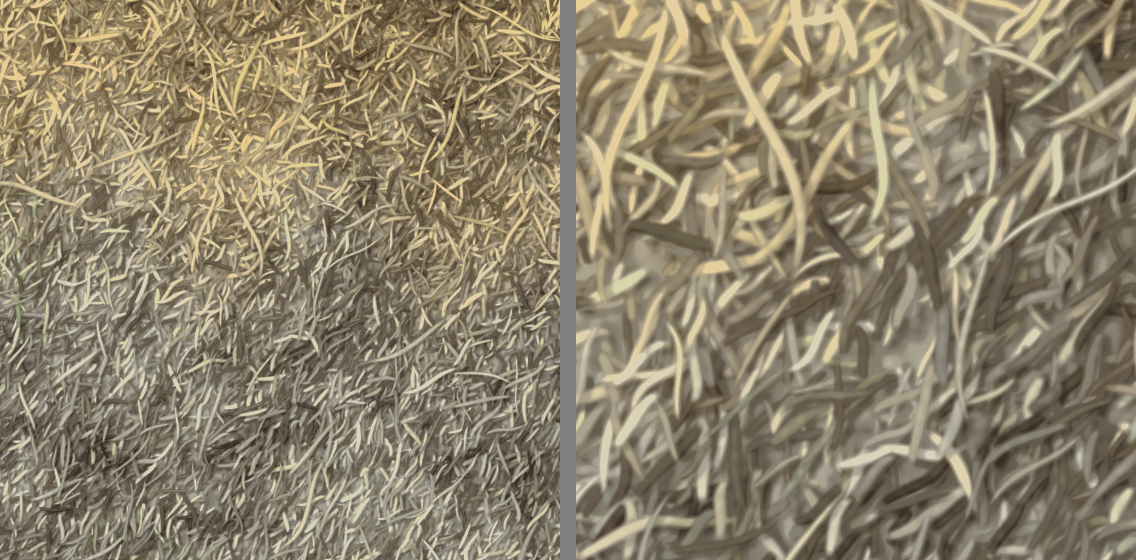
Left: the whole. Right: its middle third, enlarged.
Reproduce this texture procedurally as a WebGL 1 fragment shader.

```glsl
precision highp float;
uniform vec2 u_resolution;

#define FINE_LAYERS 8
#define FINE_CELL 0.028
#define FINE_WIDTH 0.0034
#define STRAW_CELL 0.115
#define STRAW_WIDTH 0.0038
#define SOFTNESS 0.0019
#define LEAN 1.02
#define SHADOW 0.30
#define PATCHINESS 0.46
#define BRIGHTNESS 0.13

const vec3 GAP   = vec3(0.22, 0.18, 0.15);
const vec3 SOIL  = vec3(0.40, 0.36, 0.30);
const vec3 GREY  = vec3(0.53, 0.50, 0.44);
const vec3 PALE  = vec3(0.67, 0.64, 0.57);
const vec3 CREAM = vec3(0.87, 0.83, 0.71);

float hash(vec2 p) {
  vec3 q = fract(p.xyx * vec3(0.1031, 0.1030, 0.0973));
  q += dot(q, q.yzx + 33.33);
  return fract((q.x + q.y) * q.z);
}

float noise(vec2 p) {
  vec2 i = floor(p), f = fract(p);
  f = f * f * (3.0 - 2.0 * f);
  return mix(mix(hash(i), hash(i + vec2(1.0, 0.0)), f.x),
             mix(hash(i + vec2(0.0, 1.0)), hash(i + 1.0), f.x), f.y);
}

// Dry yellow growth at the top, weathered grey below
float dryness(vec2 p) {
  return smoothstep(0.22, 1.0, p.y + 0.25 * (noise(p * 5.0 + 7.0) - 0.5));
}

vec3 ramp(float t) {
  vec3 c = mix(GAP, SOIL, smoothstep(0.0, 0.28, t));
  c = mix(c, GREY, smoothstep(0.28, 0.5, t));
  c = mix(c, PALE, smoothstep(0.5, 0.72, t));
  return mix(c, CREAM, smoothstep(0.72, 1.0, t));
}

// Lays one scatter of curved blades; state holds tone, warmth and greenness
vec3 layBlades(vec3 state, vec2 p, float cell, float width, float seed,
               float density, float minTone) {
  float soft = max(SOFTNESS, 0.8 / min(u_resolution.x, u_resolution.y));
  vec2 shift = vec2(hash(vec2(seed, 3.0)), hash(vec2(seed, 8.0)));
  vec2 home = floor(p / cell + shift);
  for (int j = -1; j <= 1; j++) {
    for (int i = -1; i <= 1; i++) {
      vec2 id = home + vec2(float(i), float(j));
      vec2 key = id + seed * 17.0 + 40.0;
      vec2 root = (id + vec2(hash(key), hash(key + 91.7)) - shift) * cell;
      float pick = hash(key + 23.1), tone = hash(key + 57.3);
      float dry = dryness(root);

      // Steep lean to the right, looser where dry
      float spread = hash(key + 11.9) + hash(key + 71.3) - 1.0;
      float angle = LEAN + spread * mix(1.2, 2.1, dry);
      vec2 along = vec2(cos(angle), sin(angle));
      vec2 d = p - root;
      float x = dot(d, along), y = dot(d, vec2(-along.y, along.x));
      float halfLength = cell * mix(0.4, 0.9, hash(key + 33.7));
      float s = x / halfLength;
      y += (hash(key + 45.1) - 0.5) * 0.4 * halfLength * s * s;
      y += (hash(key + 64.9) - 0.5) * 0.2 * halfLength * sin(s * 3.0);

      float w = width * mix(0.6, 1.25, hash(key + 82.3));
      w *= 1.0 - 0.5 * s * s;
      float ends = 1.0 - smoothstep(0.7, 1.0, abs(s));
      float present = step(pick, density * mix(0.85, 1.1, dry)) * ends;
      float cover = present * (1.0 - smoothstep(-soft, soft, abs(y) - w));
      float shade = present * (1.0 - smoothstep(0.0, width * 1.4, abs(y + width * 0.7) - w));

      state.x *= 1.0 - SHADOW * shade;
      float across = clamp(y / max(w, 0.0005), -1.0, 1.0);
      float lit = mix(minTone, 1.04, tone) - 0.16 * across * across + 0.06 * across;
      float meadow = smoothstep(0.55, 0.75, noise(root * 4.0 + 2.0)) * (1.0 - dry);
      float green = step(0.85, hash(key + 19.4)) * (0.2 + 0.7 * meadow);
      float warmth = clamp(dry * 0.9 + 0.5 * (hash(key + 5.5) - 0.4), 0.0, 1.0);
      state = mix(state, vec3(lit, warmth, green), cover);
    }
  }
  return state;
}

void main() {
  vec2 p = gl_FragCoord.xy / min(u_resolution.x, u_resolution.y);

  // Mottled litter under the blades
  float litter = noise(p * vec2(150.0, 100.0)) * 0.6 + noise(p * 60.0 + 9.0) * 0.4;
  vec3 state = vec3(0.1 + litter * 0.7, dryness(p) * 0.7, 0.0);

  // Dense short blades, then sparse long straws
  for (int k = 0; k < FINE_LAYERS; k++) {
    float n = float(k);
    state = layBlades(state, p, FINE_CELL * (1.0 + 0.07 * n), FINE_WIDTH, n + 1.0, 0.92, 0.12);
  }
  state = layBlades(state, p, STRAW_CELL * 0.6, STRAW_WIDTH * 0.85, 21.0, 0.5, 0.5);
  state = layBlades(state, p, STRAW_CELL, STRAW_WIDTH, 22.0, 0.42, 0.66);

  // Broad light and dark patches with fine grain
  float patches = noise(p * 6.0 + 3.0) * 0.5 + noise(p * 17.0 + 5.0) * 0.5 - 0.5;
  float grain = noise(p * 210.0) - 0.5;
  float tone = state.x + PATCHINESS * patches + 0.10 * grain + BRIGHTNESS;
  tone += 0.08 * (dryness(p) - 0.4);

  vec3 color = ramp(clamp(tone, 0.0, 1.0));
  color *= mix(vec3(0.98, 1.0, 1.03), vec3(1.06, 0.97, 0.78), state.y);
  color *= mix(vec3(1.0), vec3(0.92, 1.04, 0.84), state.z);
  gl_FragColor = vec4(clamp(color, 0.0, 1.0), 1.0);
}
```
